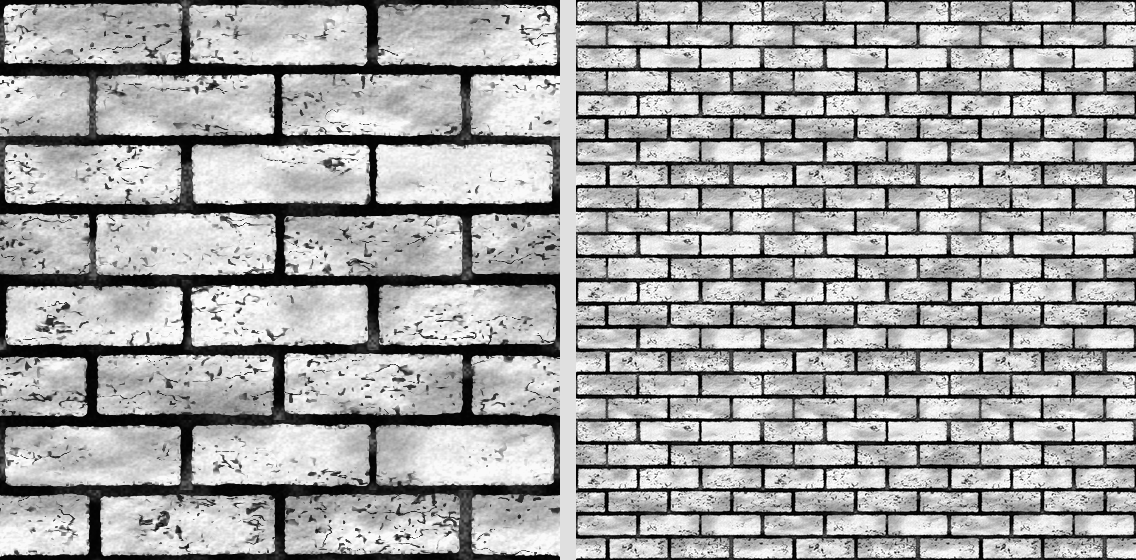
Left: one tile. Right: repeated 3 by 3.
Reproduce this texture procedurally as a three.js fragment shader.

```glsl
// Whitewashed rough brick wall in running bond with deep black joints, tileable
varying vec2 vUv;

float hash(vec2 p) {
  return fract(sin(dot(p, vec2(127.1, 311.7))) * 43758.5453);
}

// Value noise with n cells per tile, wrapping at the tile edges
float noise(vec2 uv, vec2 n) {
  vec2 i = floor(uv * n);
  vec2 f = fract(uv * n);
  f = f * f * (3.0 - 2.0 * f);
  vec2 a = mod(i, n);
  vec2 b = mod(i + 1.0, n);
  return mix(mix(hash(a), hash(vec2(b.x, a.y)), f.x),
             mix(hash(vec2(a.x, b.y)), hash(b), f.x), f.y);
}

float fbm(vec2 uv, vec2 n) {
  float sum = 0.0;
  float amp = 0.533;
  for (int i = 0; i < 4; i++) {
    sum += amp * noise(uv, n);
    n *= 2.0;
    amp *= 0.5;
  }
  return sum;
}

float roundedBox(vec2 p, vec2 halfSize, float radius) {
  vec2 q = abs(p) - halfSize + radius;
  return length(max(q, 0.0)) + min(max(q.x, q.y), 0.0) - radius;
}

void main() {
  vec2 uv = vUv;

  // Running bond: 3 bricks across, 8 courses, even courses shifted by half
  float row = floor(uv.y * 8.0);
  vec2 grid = vec2(uv.x * 3.0 + 0.5 * (1.0 - mod(row, 2.0)), uv.y * 8.0);
  vec2 id = mod(floor(grid), vec2(3.0, 8.0));
  vec2 local = (fract(grid) - 0.5) / vec2(3.0, 8.0);

  // Each brick is laid a little off centre, tilted and of its own size
  float wear = hash(id + 7.3);
  local -= (vec2(hash(id + 1.7), hash(id + 2.9)) - 0.5) * vec2(0.007, 0.003);
  local.y += local.x * (hash(id + 4.1) - 0.5) * 0.018;
  vec2 halfSize = vec2(0.1585, 0.0533) + (hash(id + 5.3) - 0.5) * vec2(0.004, 0.002);

  // Chipped outline
  float grain = noise(uv, vec2(230.0));
  float d = roundedBox(local, halfSize, 0.009);
  d += (fbm(uv, vec2(34.0)) - 0.5) * 0.007 + (grain - 0.5) * 0.002;
  float brick = 1.0 - smoothstep(-0.0016, 0.0009, d);

  // Painted face: soft blotches, smoky stains and raked relief
  float blotch = fbm(uv + 0.37, vec2(11.0, 17.0));
  float stain = smoothstep(0.5, 0.85, fbm(uv + 0.61, vec2(7.0, 14.0)) + 0.2 * wear);
  vec2 reliefScale = vec2(38.0, 56.0);
  float relief = fbm(uv, reliefScale) - fbm(uv + vec2(-0.002, 0.003), reliefScale);
  float face = 0.935 - 0.2 * (blotch - 0.5) - 0.26 * stain;
  face += relief * (0.22 + 0.4 * wear) + (grain - 0.5) * 0.1;

  // Bent coordinates keep cracks and pits ragged
  vec2 bend = vec2(fbm(uv, vec2(41.0)), fbm(uv + 0.43, vec2(47.0))) - 0.5;
  vec2 ragged = uv + bend * 0.016;

  // Short broken hairline cracks, denser on worn bricks
  float zone = fbm(uv + 0.19, vec2(10.0, 21.0)) + (wear - 0.5) * 0.22;
  float ridge = abs(fbm(ragged, vec2(11.0, 29.0)) - 0.5);
  float crack = 1.0 - smoothstep(0.004, 0.026, ridge);
  crack *= smoothstep(0.46, 0.62, zone) * smoothstep(0.25, 0.65, noise(uv, vec2(90.0)));

  // Flaked paint: shadows under the steepest bumps
  float flake = smoothstep(0.14, 0.3, -relief) * smoothstep(0.44, 0.62, zone);

  // Pits, scattered over the face and crowded along the rim
  float rim = smoothstep(-0.009, -0.001, d);
  float pit = smoothstep(0.74, 0.9, noise(ragged + 0.27, vec2(120.0, 150.0)));
  pit *= smoothstep(0.4, 0.66, zone + 0.2 * rim);
  face *= (1.0 - 0.8 * crack) * (1.0 - 0.65 * flake) * (1.0 - 0.75 * pit);
  face *= 1.0 - 0.4 * rim * smoothstep(0.45, 0.85, grain);

  // Black joints with gritty grey dust, mostly in the upright ones
  float upright = smoothstep(-0.004, 0.002, abs(local.x) - halfSize.x);
  float dust = smoothstep(0.5, 0.85, noise(uv + 0.53, vec2(17.0, 23.0)));
  float joint = 0.01 + dust * (0.12 + 0.25 * upright) * (0.3 + 0.9 * grain);
  joint += 0.03 * grain * grain;

  float tone = mix(joint, clamp(face, 0.02, 0.98), brick);
  gl_FragColor = vec4(vec3(tone), 1.0);
}
```
